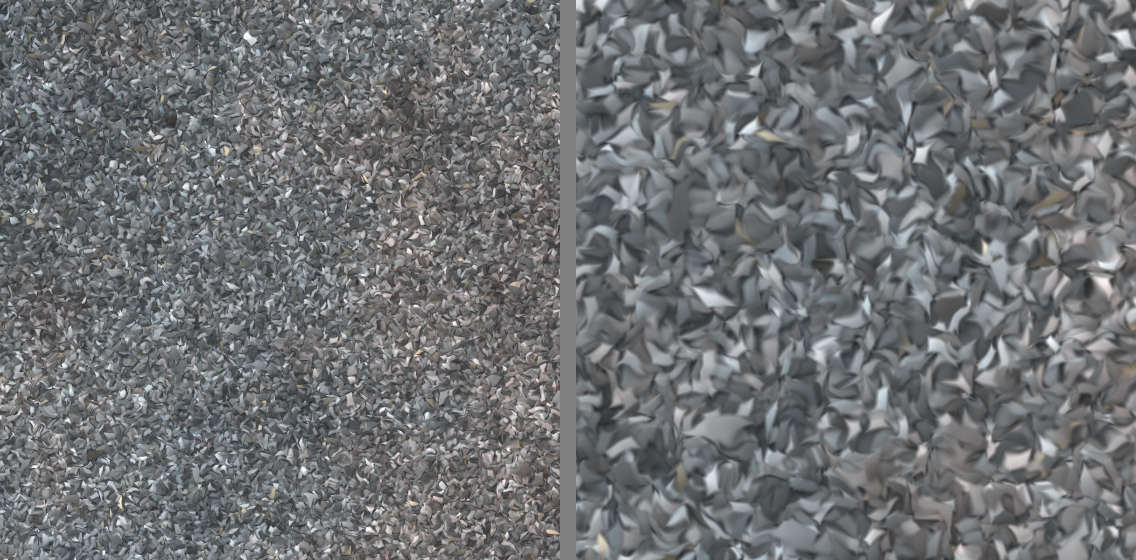
Left, the full canvas; right, a detail of the centre.
This texture is drawn by a three.js fragment shader. Its source:

```glsl
// Crushed grey slate: overlapping angular flakes with soft shadows and faint warm and cool drifts.
varying vec2 vUv;

const int LAYERS = 5;
const float COARSE_CELLS = 50.0;     // flakes across the canvas, first layer
const float CELLS_STEP = 9.5;        // extra flakes across per layer
const float FLAKE_CHANCE = 0.78;
const float CHIP_CELLS = 36.0;       // sparse larger chips on top
const float CHIP_CHANCE = 0.07;
const float EDGE_SOFTNESS = 0.0018;  // in canvas units
const float WARP_CELLS = 80.0;
const float WARP_AMOUNT = 0.0085;
const float SHADOW_DEPTH = 0.22;
const float FACET_SHADING = 0.16;
const float MOTTLE = 0.12;
const float PATCHES = 0.24;          // tone change over clusters of flakes
const float DRIFT = 0.26;            // tone change over wide areas
const float DARKEST = 0.255;
const float TONE_SPAN = 0.40;
const float TONE_LIFT = 0.25;        // stretches the pale end
const vec2 LIGHT = vec2(-0.55, 0.83);
const vec3 BED = vec3(0.32, 0.33, 0.34);
const vec3 COOL = vec3(0.955, 1.0, 1.022);
const vec3 WARM = vec3(1.033, 0.998, 0.99);
const vec3 OCHRE = vec3(1.11, 1.04, 0.91);

vec3 hash3(vec2 cell) {
  vec3 p = fract(cell.xyx * vec3(0.1031, 0.1030, 0.0973));
  p += dot(p, p.yxz + 33.33);
  return fract((p.xxy + p.yzz) * p.zyx);
}

// Smooth value noise, three independent channels
vec3 noise3(vec2 p) {
  vec2 cell = floor(p);
  vec2 f = fract(p);
  f = f * f * (3.0 - 2.0 * f);
  vec3 low = mix(hash3(cell), hash3(cell + vec2(1.0, 0.0)), f.x);
  vec3 high = mix(hash3(cell + vec2(0.0, 1.0)), hash3(cell + vec2(1.0)), f.x);
  return mix(low, high, f.y);
}

mat2 rotation(float angle) {
  float c = cos(angle), s = sin(angle);
  return mat2(c, s, -s, c);
}

// Skewed quadrilateral with one corner cut away
float flakeDistance(vec2 p, vec2 halfSize, vec3 shape) {
  vec2 skewed = abs(p + (shape.xy - 0.5) * 0.9 * p.yx) - halfSize;
  float cut = dot(p, vec2(0.75, 0.66)) - halfSize.x * mix(0.15, 0.8, shape.z);
  return max(max(skewed.x, skewed.y), cut);
}

vec3 flakeColor(vec3 pick, vec3 shape) {
  float h = 0.5 * (pick.x + pick.y);
  float tone = DARKEST + TONE_SPAN * h + TONE_LIFT * h * h * h;
  tone += 0.15 * step(0.975, shape.x);
  vec3 tint = mix(COOL, WARM, pick.z);
  tint = mix(tint, OCHRE, step(0.98, shape.y));
  return tone * tint;
}

// Lays one flake per cell over the colour below, each with a cast shadow
vec3 layFlakes(vec3 color, vec2 uv, float cells, float chance, float turn, vec2 stretch) {
  mat2 spin = rotation(turn);
  vec2 light = spin * LIGHT;
  vec2 grid = spin * uv * cells + turn * 17.0;
  vec2 home = floor(grid);
  float soft = EDGE_SOFTNESS * cells;
  for (int j = -1; j <= 1; j++) {
    for (int i = -1; i <= 1; i++) {
      vec2 cell = home + vec2(float(i), float(j));
      vec3 place = hash3(cell + 11.0);
      vec3 shape = hash3(cell + 157.0);
      vec3 pick = hash3(cell + 311.0);
      float present = step(fract(place.x * 7.0 + shape.z * 5.0), chance);
      vec2 p = grid - cell - 0.5 - (place.xy - 0.5) * 0.7;
      mat2 facing = rotation(place.z * 6.2832);
      vec2 halfSize = stretch * mix(vec2(0.75), vec2(1.2), shape.zx);
      float d = flakeDistance(facing * p, halfSize, shape);
      float below = flakeDistance(facing * (p + light * 0.12), halfSize, shape);
      float shadow = 1.0 - smoothstep(-soft, soft * 2.0, below);
      float cover = 1.0 - smoothstep(-soft, soft, d);
      vec3 face = flakeColor(pick, shape);
      face *= 1.0 + FACET_SHADING * clamp(dot(p, light) * 2.0, -1.0, 1.0);
      color *= 1.0 - SHADOW_DEPTH * shadow * present;
      color = mix(color, face, cover * present);
    }
  }
  return color;
}

void main() {
  // Bend straight edges into worn, curling ones
  vec2 bend = noise3(vUv * WARP_CELLS).xy - 0.5;
  vec2 uv = vUv + bend * WARP_AMOUNT;

  // Flake layers, coarse to fine
  vec3 color = BED;
  for (int k = 0; k < LAYERS; k++) {
    float layer = float(k);
    float cells = COARSE_CELLS + CELLS_STEP * layer;
    color = layFlakes(color, uv, cells, FLAKE_CHANCE, 0.4 + layer * 0.93, vec2(0.54, 0.30));
  }
  color = layFlakes(color, uv, CHIP_CELLS, CHIP_CHANCE, 0.21, vec2(0.34, 0.24));

  // Mottling, clusters and broad drifts of tone and tint
  float mottle = noise3(vUv * 140.0 + 40.0).x - 0.5;
  float patches = noise3(vUv * 32.0 + 61.0).x - 0.5;
  vec3 drift = noise3(vUv * 4.0 + 7.0) * 0.6 + noise3(vUv * 11.0 + 23.0) * 0.4;
  color *= 1.0 + MOTTLE * mottle + PATCHES * patches + DRIFT * (drift.x - 0.5);
  color *= mix(COOL, WARM, smoothstep(0.25, 0.75, drift.y * 0.7 + vUv.x * 0.3));
  gl_FragColor = vec4(clamp(color, 0.0, 1.0), 1.0);
}
```
